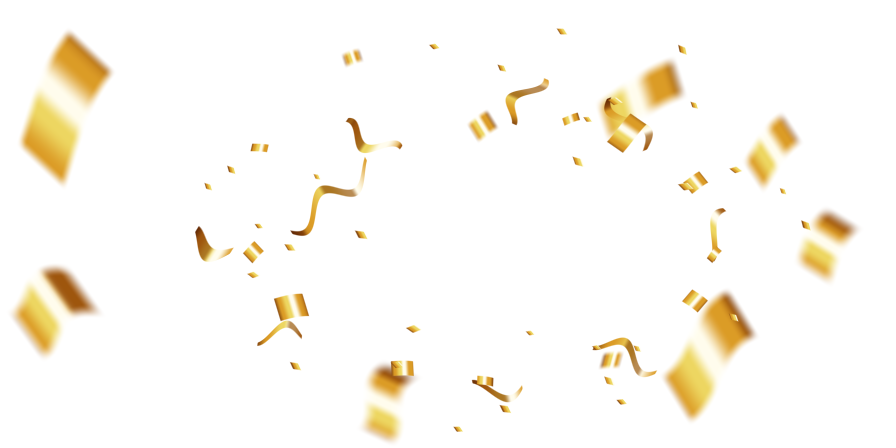
Give the GLSL for this background, as a WebGL 2 fragment shader.

```glsl
#version 300 es
precision highp float;
// Gold foil confetti bursting over white: sharp flakes, cards and ribbons, with large soft pieces around them.

uniform vec2 u_resolution;
out vec4 fragColor;

const vec3 SHADOW = vec3(0.52, 0.28, 0.06);
const vec3 AMBER  = vec3(0.86, 0.61, 0.15);
const vec3 YELLOW = vec3(0.93, 0.84, 0.38);
const vec3 GLEAM  = vec3(1.00, 0.99, 0.93);
const float GOLDEN_ANGLE = 2.39996;

vec3 hash3(float n) {
    vec3 h = fract(n * vec3(0.1031, 0.1030, 0.0973));
    h += dot(h, h.yzx + 33.33);
    return fract((h.xxy + h.yzz) * h.zyx);
}

vec2 rotate(vec2 p, float angle) {
    float c = cos(angle), s = sin(angle);
    return vec2(c * p.x + s * p.y, c * p.y - s * p.x);
}

vec2 onEllipse(float angle, vec2 radii) {
    return radii * vec2(cos(angle), sin(angle));
}

// Metallic ramp: shadow, amber, yellow, gleam, amber, shadow
vec3 gold(float t) {
    vec3 c = mix(SHADOW, AMBER, smoothstep(0.0, 0.16, t));
    c = mix(c, YELLOW, smoothstep(0.16, 0.36, t));
    c = mix(c, GLEAM, smoothstep(0.38, 0.50, t));
    c = mix(c, AMBER, smoothstep(0.54, 0.72, t));
    return mix(c, SHADOW, smoothstep(0.80, 1.0, t));
}

float inside(float d, float soft) {
    return 1.0 - smoothstep(-soft, soft, d);
}

// Foil strip swept along a sine; wave = (height, radians, phase), tone = (centre, span)
vec4 foil(vec2 p, vec2 size, vec3 wave, float skew, float taper, vec2 tone, float soft) {
    p.x += skew * p.y;
    float u = p.x / size.x;
    float a = wave.y * u + wave.z;
    float slope = wave.x * wave.y / size.x * cos(a);
    float halfWidth = size.y * (1.0 - taper * u * u);
    float dx = (abs(p.x) - size.x) / sqrt(1.0 + skew * skew);
    float dy = (abs(p.y - wave.x * sin(a)) - halfWidth) / sqrt(1.0 + slope * slope);
    vec3 color = gold(clamp(tone.x + tone.y * u, 0.0, 1.0));
    float underside = 1.0 - smoothstep(-0.5, 0.1, cos(a));
    color *= mix(vec3(1.0), vec3(0.72, 0.55, 0.35), underside);
    return vec4(color, inside(dx, soft) * inside(dy, soft));
}

// Tiny leaning flakes
vec4 flake(vec2 p, float i, float pixel) {
    vec3 h = hash3(i + 11.0), k = hash3(i + 57.0);
    float reach = 0.32 + 0.68 * sqrt((i + h.x) / 30.0);
    vec2 q = p - vec2(0.13, 0.0) - onEllipse(i * GOLDEN_ANGLE + h.y, reach * vec2(0.70, 0.47));
    vec2 size = vec2(0.0095, 0.0062) * mix(0.65, 1.2, h.z);
    return foil(rotate(q, (k.x - 0.6) * 0.8), size, vec3(0.001, 1.0, 0.0),
                0.8, 0.0, vec2(0.2 + 0.1 * k.y, 0.24), pixel);
}

// Medium cards, every fourth one slightly out of focus
vec4 card(vec2 p, float i, float pixel) {
    vec3 h = hash3(i + 131.0), k = hash3(i + 173.0);
    float reach = 0.45 + 0.5 * fract(i * 0.618 + 0.2);
    vec2 q = p - vec2(0.16, 0.0) - onEllipse(i * GOLDEN_ANGLE + 0.9, reach * vec2(0.70, 0.47));
    float len = mix(0.017, 0.034, h.x * h.x) + 0.025 * step(i, 0.5);
    vec2 size = len * vec2(1.0, mix(0.45, 0.85, h.y));
    float soft = mix(pixel, 0.007, step(2.5, mod(i, 4.0)));
    return foil(rotate(q, mix(-0.8, 0.9, h.z)), size, vec3(0.25 * len, 0.9, k.x),
                0.5 * (k.y - 0.3), 0.0, vec2(0.42 + 0.16 * k.z, 0.42), soft);
}

// Curling calligraphic ribbons
vec4 ribbon(vec2 p, float i, float pixel) {
    vec3 h = hash3(i + 211.0), k = hash3(i + 251.0);
    float reach = 0.55 + 0.4 * fract(i * 0.618);
    vec2 q = p - vec2(0.10, 0.0) - onEllipse(i * GOLDEN_ANGLE + 2.9, reach * vec2(0.68, 0.44));
    float len = mix(0.045, 0.075, h.x) + 0.06 * step(i, 0.5);
    float turns = len * mix(38.0, 54.0, h.y);
    vec2 size = vec2(len, mix(0.008, 0.019, k.x * k.x));
    return foil(rotate(q, mix(-1.3, 1.1, h.z)), size, vec3(1.1 * len / turns, turns, 6.28 * k.y),
                0.5 * (k.z - 0.5), 0.55, vec2(0.36, 0.34), pixel);
}

// Large defocused pieces on an outer ring
vec4 softPiece(vec2 p, float i) {
    vec3 h = hash3(i + 307.0), k = hash3(i + 353.0);
    float angle = 2.53 + 1.134 * i - 0.0576 * i * i;
    vec2 q = p - onEllipse(angle, (1.2 - 0.05 * i) * vec2(0.86, 0.365));
    float len = (0.095 + 0.033 * cos(2.1 * i)) * (1.0 - 0.05 * i);
    vec2 size = len * vec2(1.0, mix(0.4, 0.8, h.x));
    return foil(rotate(q, mix(0.3, 1.1, h.y)), size, vec3(0.3 * len, mix(1.0, 2.4, h.z), k.x),
                0.4 * (k.y - 0.5), 0.0, vec2(0.43 + 0.14 * k.z, 0.36), mix(0.012, 0.019, k.y));
}

vec3 over(vec3 base, vec4 layer) {
    return mix(base, layer.rgb, layer.a);
}

void main() {
    vec2 p = (gl_FragCoord.xy - 0.5 * u_resolution) / u_resolution.y;
    float pixel = 0.8 / u_resolution.y;
    vec3 color = vec3(1.0);
    for (int i = 0; i < 7; i++) color = over(color, softPiece(p, float(i)));
    for (int i = 0; i < 9; i++) color = over(color, ribbon(p, float(i), pixel));
    for (int i = 0; i < 13; i++) color = over(color, card(p, float(i), pixel));
    for (int i = 0; i < 30; i++) color = over(color, flake(p, float(i), pixel));
    fragColor = vec4(color, 1.0);
}
```
